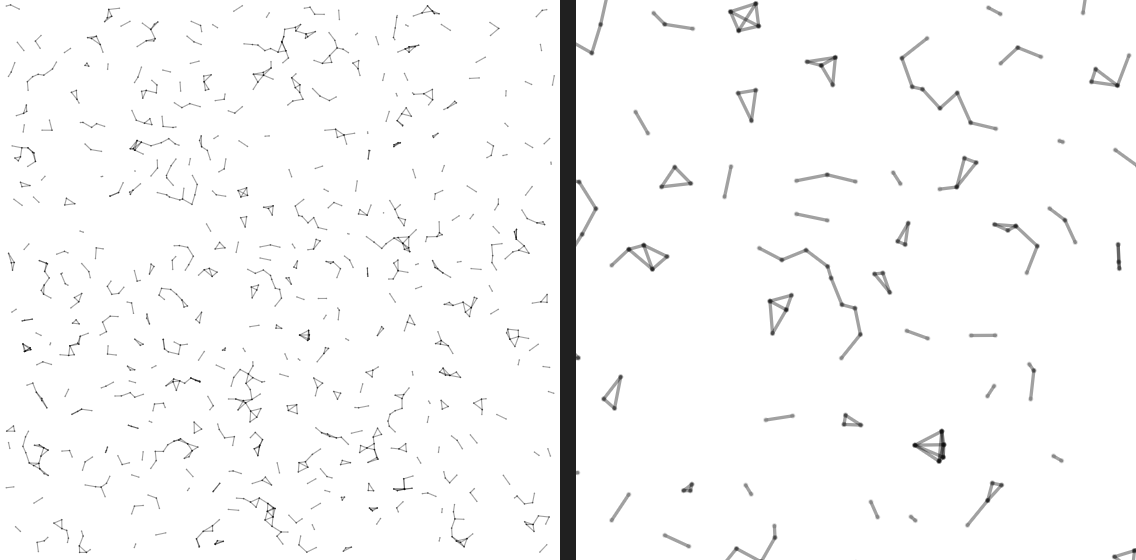
Left: the whole. Right: its middle third, enlarged.
Write a WebGL 2 fragment shader that draws this pattern.

```glsl
#version 300 es
precision highp float;

uniform vec2 u_resolution;
out vec4 fragColor;

const float CELLS = 48.0;
const int TRIES = 3;

// Integer hash: three values in 0..1
vec3 hash3(ivec3 seed) {
  uvec3 v = uvec3(seed) * 1664525u + 1013904223u;
  v.x += v.y * v.z; v.y += v.z * v.x; v.z += v.x * v.y;
  v ^= v >> 16u;
  v.x += v.y * v.z; v.y += v.z * v.x; v.z += v.x * v.y;
  return vec3(v >> 8u) / 16777216.0;
}

float segmentDistance(vec2 p, vec2 a, vec2 b) {
  vec2 ab = b - a;
  float t = clamp(dot(p - a, ab) / max(dot(ab, ab), 1e-6), 0.0, 1.0);
  return length(p - a - ab * t);
}

// Antialiased coverage of a shape with the given half width
float coverage(float dist, float halfWidth, float pixel) {
  return clamp((halfWidth - dist) / pixel + 0.5, 0.0, 1.0);
}

void main() {
  // Grid space, inset by a thin empty margin
  vec2 p = (gl_FragCoord.xy / u_resolution - 0.008) / 0.984 * CELLS;
  float pixel = CELLS / 0.984 / min(u_resolution.x, u_resolution.y);
  ivec2 home = ivec2(floor(p));

  // Gather the scattered points whose links can reach this pixel
  vec2 points[27];
  int count = 0;
  for (int y = -1; y <= 1; y++) {
    for (int x = -1; x <= 1; x++) {
      ivec2 cell = home + ivec2(x, y);
      if (any(lessThan(cell, ivec2(0))) || any(greaterThanEqual(cell, ivec2(CELLS)))) continue;
      for (int k = 0; k < TRIES; k++) {
        vec3 h = hash3(ivec3(cell, k + 7));
        vec2 point = vec2(cell) + h.xy;
        if (h.z < 0.206 && distance(p, point) < 1.1) points[count++] = point;
      }
    }
  }

  // Link every close pair; overlapping strokes and nodes darken
  float light = 1.0;
  for (int i = 0; i < count; i++) {
    for (int j = i + 1; j < count; j++) {
      vec2 a = points[i], b = points[j];
      if (distance(a, b) > 0.95) continue;
      float node = min(distance(p, a), distance(p, b));
      light *= 1.0 - 0.37 * coverage(segmentDistance(p, a, b), 0.048, pixel);
      light *= 1.0 - 0.15 * coverage(node, 0.075, pixel);
    }
  }
  fragColor = vec4(vec3(light), 1.0);
}
```
